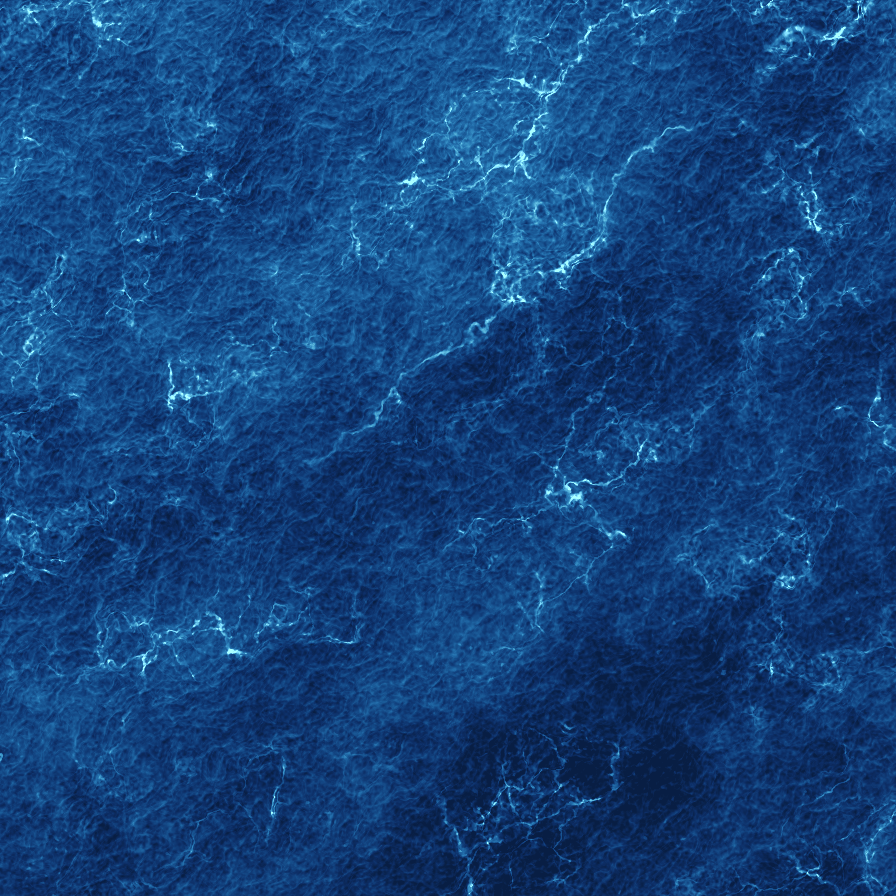
This texture is drawn by a Shadertoy shader. Its source:

```glsl
vec2 hash2(vec2 p) {
    vec3 a = fract(p.xyx * vec3(0.1031, 0.1030, 0.0973));
    a += dot(a, a.yzx + 33.33);
    return fract((a.xx + a.yz) * a.zy);
}

float corner(vec2 cell, vec2 f, vec2 o) {
    return dot(hash2(cell + o) * 2.0 - 1.0, f - o);
}

float gradientNoise(vec2 p) {
    vec2 i = floor(p), f = fract(p);
    vec2 u = f * f * f * (f * (f * 6.0 - 15.0) + 10.0);
    float low = mix(corner(i, f, vec2(0, 0)), corner(i, f, vec2(1, 0)), u.x);
    float high = mix(corner(i, f, vec2(0, 1)), corner(i, f, vec2(1, 1)), u.x);
    return 1.6 * mix(low, high, u.y);
}

float fbm(vec2 p) {
    float sum = 0.0, amp = 1.0;
    for (int i = 0; i < 4; i++) {
        sum += amp * gradientNoise(p);
        p = mat2(1.6, 1.2, -1.2, 1.6) * p + 17.3;
        amp *= 0.5;
    }
    return sum;
}

// Sharp crests where the noise crosses zero
float ridges(vec2 p) {
    float sum = 0.0, amp = 1.0;
    for (int i = 0; i < 4; i++) {
        sum += amp * exp(-8.0 * abs(gradientNoise(p)));
        p = mat2(1.8, 0.6, -0.6, 1.8) * p + 11.7;
        amp *= 0.7;
    }
    return sum;
}

// Distance to the nearest border of a cell network
float borderDistance(vec2 p) {
    vec2 i = floor(p), f = fract(p), near = vec2(8.0), next = vec2(8.0);
    for (int y = -1; y <= 1; y++)
    for (int x = -1; x <= 1; x++) {
        vec2 o = vec2(x, y);
        vec2 r = o + hash2(i + o) - f;
        if (dot(r, r) < dot(near, near)) {
            next = near;
            near = r;
        } else if (dot(r, r) < dot(next, next)) {
            next = r;
        }
    }
    return dot(0.5 * (near + next), normalize(next - near));
}

float stroke(float d, float width) {
    return 1.0 - smoothstep(0.2 * width, width, d);
}

// Small grains of light where fine noise peaks
float specks(vec2 p, float level) {
    return smoothstep(level, level + 0.3, gradientNoise(p));
}

vec3 oceanRamp(float tone) {
    vec3 blues[6] = vec3[6](
        vec3(0.05, 0.18, 0.40), vec3(0.07, 0.26, 0.50), vec3(0.10, 0.35, 0.59),
        vec3(0.14, 0.44, 0.68), vec3(0.21, 0.56, 0.77), vec3(0.35, 0.71, 0.86));
    vec3 c = blues[0] * (1.0 + 0.28 * clamp(tone, -1.2, 0.0));
    for (int i = 0; i < 5; i++)
        c = mix(c, blues[i + 1], clamp(tone - float(i), 0.0, 1.0));
    return c + 0.16 * clamp(tone - 5.0, 0.0, 2.0);
}

void mainImage(out vec4 fragColor, in vec2 fragCoord) {
    vec2 p = fragCoord / iResolution.xy;
    mat2 toSlope = mat2(0.77, -0.64, 0.64, 0.77);
    vec2 warp = vec2(fbm(p * 9.0), fbm(p * 9.0 + 40.0));
    vec2 jag = vec2(fbm(p * 42.0 + 5.0), fbm(p * 42.0 + 70.0));
    vec2 q = toSlope * p;
    vec2 bent = toSlope * (p + 0.024 * warp + 0.008 * jag);

    // Broad light and dark regions along the diagonal
    float highland = smoothstep(-0.3, 1.0, p.y - 0.6 * p.x);
    float land = fbm(q * vec2(2.6, 5.0) + 3.1 + 0.2 * warp);
    float district = smoothstep(0.1, 0.75, fbm(q * vec2(4.0, 8.0) + 21.0 + 0.5 * warp));
    float tone = -0.5 + 1.45 * highland + 1.3 * land + 0.7 * district;
    tone += 0.5 * warp.x + 0.45 * jag.x;

    // Creased terrain lit from the upper left
    vec2 hill = (q + 0.012 * warp + 0.003 * jag) * vec2(18.0, 29.0);
    float crest = ridges(hill);
    float lit = crest - ridges(hill + vec2(0.02, 0.08));
    tone += 0.7 * crest + (0.55 + 0.75 * highland) * clamp(lit, -0.9, 0.9);

    // Grain of the ground, rougher where it is light
    float grain = gradientNoise(p * 125.0) + 1.3 * gradientNoise(toSlope * p * 235.0 + 9.0);
    tone += (0.65 + 0.5 * district) * grain;

    // Branching valleys and roads that fade in and out
    float reach = smoothstep(-0.15, 0.6, fbm(q * vec2(5.0, 8.0) + 60.0 + 0.3 * warp));
    float trunk = borderDistance(bent * vec2(7.0, 10.0)) / 9.0;
    float twig = borderDistance(bent * vec2(17.0, 23.0) + 8.0) / 20.0;
    float hair = borderDistance(bent * vec2(38.0, 48.0) + 3.0) / 43.0;
    float broken = 0.55 + 0.9 * smoothstep(-0.3, 0.4, gradientNoise(p * 60.0));
    tone += broken * (0.3 + 2.3 * reach) * stroke(trunk, 0.0026);
    tone += broken * (1.7 * reach + 1.2 * district) * stroke(twig, 0.0023);
    tone += broken * (0.6 * reach + 1.1 * district) * stroke(hair, 0.002);
    tone += 0.5 * reach * exp(-trunk * 150.0);

    // Long diagonal river and the wide bend in the corner
    float river = abs(bent.y - 0.155 - 0.008 * sin(q.x * 19.0));
    float course = smoothstep(0.5, 0.65, q.x) * (1.0 - smoothstep(1.1, 1.25, q.x));
    tone += course * (2.6 * broken * stroke(river, 0.0033) + 0.9 * exp(-river * 80.0));
    float x = p.x - 0.85;
    float bend = abs(p.y - 0.93 - 0.55 * x - 0.018 * sin(52.0 * x));
    tone += 2.5 * smoothstep(0.0, 0.02, x) * stroke(bend, 0.006);

    // Settlements gather along the roads, with a few pale patches
    float town = smoothstep(0.2, 0.9, district * (0.35 + reach));
    float roadside = exp(-min(trunk, twig) * 160.0);
    tone += (0.6 + 2.4 * roadside) * town * specks(p * 170.0 + 31.0, 0.05);
    tone += 2.6 * reach * roadside * specks(p * 210.0 + 90.0, 0.25);
    tone += 2.0 * smoothstep(0.1, 0.5, warp.y) * specks(toSlope * p * 140.0, 0.5);
    tone += 4.0 * specks(p * 38.0 + 0.8 * jag, 0.82);

    fragColor = vec4(oceanRamp(tone), 1.0);
}
```
